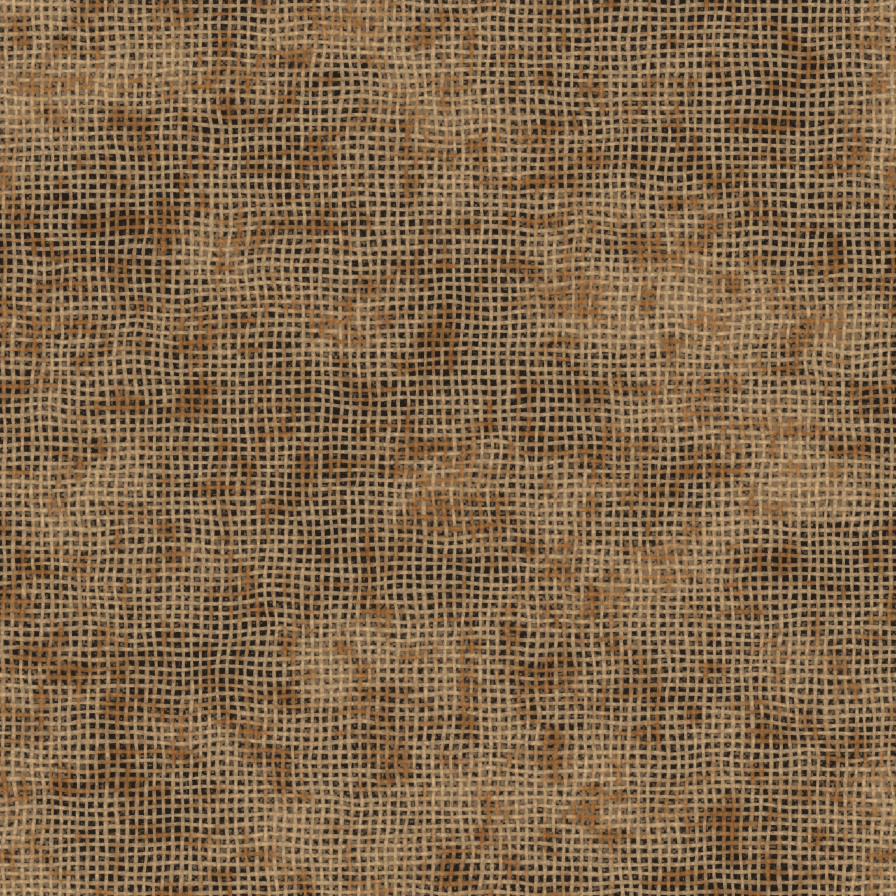
Reproduce this texture procedurally as a WebGL 1 fragment shader.

```glsl
precision highp float;

// Coarse burlap: an open plain weave of 96 by 96 wobbling jute yarns.
// Yarns are distance bands bent by tiling value noise; dark gaps between them
// fill with speckled fuzz, denser in soft cloudy patches over the cloth.

uniform vec2 u_resolution;

const float YARNS = 96.0;

float hash(vec2 p) {
  vec3 q = fract(p.xyx * 0.1031);
  q += dot(q, q.yzx + 33.33);
  return fract((q.x + q.y) * q.z);
}

// Value noise with n cells over the canvas, wrapping at its edges
float noise(vec2 uv, vec2 n, float seed) {
  vec2 p = uv * n;
  vec2 i = floor(p);
  vec2 f = p - i;
  f = f * f * (3.0 - 2.0 * f);
  vec2 a = mod(i, n) + seed;
  vec2 b = mod(i + 1.0, n) + seed;
  return mix(mix(hash(a), hash(vec2(b.x, a.y)), f.x),
             mix(hash(vec2(a.x, b.y)), hash(b), f.x), f.y);
}

// Broad patches of worn, matted cloth
float clouds(vec2 uv) {
  float sum = 0.0;
  float weight = 0.5;
  vec2 cells = vec2(8.0, 11.0);
  for (int i = 0; i < 4; i++) {
    sum += weight * noise(uv, cells, 17.0 * float(i) + 5.0);
    weight *= 0.55;
    cells *= 2.0;
  }
  return sum;
}

// One set of parallel yarns: coverage in x, roundness in y, rust tint in z
vec3 yarn(float across, float along, float fray, float seed) {
  vec2 lane = vec2(floor(across) / YARNS, along);
  float bend = noise(lane, vec2(YARNS, 40.0), seed) - 0.5;
  float halfWidth = 0.17 + 0.09 * noise(lane, vec2(YARNS, 56.0), seed + 31.0);
  float d = abs(fract(across) - 0.5 + 0.22 * bend);
  float soft = 0.03 + 0.5 * YARNS / u_resolution.x;
  float cover = 1.0 - smoothstep(-soft, soft, d - halfWidth + fray);
  float round01 = 1.0 - smoothstep(0.0, 0.34, d);
  float rust = noise(lane, vec2(YARNS, 32.0), seed + 67.0);
  return vec3(cover, round01, rust);
}

void main() {
  vec2 uv = gl_FragCoord.xy / u_resolution;

  // Gentle drift of the whole weave
  vec2 drift = vec2(noise(uv, vec2(20.0), 3.0), noise(uv, vec2(20.0), 41.0)) - 0.5;
  vec2 p = uv * YARNS + 0.55 * drift;
  vec2 id = floor(p);

  float grain = noise(uv, vec2(480.0), 9.0);
  float speck = noise(uv, vec2(384.0), 113.0);
  float matted = clouds(uv);
  float fray = 0.09 * (grain - 0.5);

  vec3 warp = yarn(p.x, uv.y, fray, 11.0);
  vec3 weft = yarn(p.y, uv.x, fray, 151.0);

  // Alternating over and under crossings
  float warpLift = 0.5 + 0.5 * cos(3.14159 * (p.y - 0.5 + id.x));
  float weftLift = 0.5 - 0.5 * cos(3.14159 * (p.x - 0.5 + id.y));

  // Gaps: deep shadow with scattered fibre specks
  float fuzz = smoothstep(0.42, 0.98, 0.62 * speck + 0.3 * grain + 0.95 * (matted - 0.35));
  vec3 color = mix(vec3(0.15, 0.125, 0.105), vec3(0.49, 0.395, 0.29), fuzz);

  // Yarns: tan jute with rusty stretches
  vec3 tan0 = vec3(0.68, 0.565, 0.42);
  vec3 rust0 = vec3(0.57, 0.385, 0.215);
  float patchRust = noise(uv, vec2(44.0), 77.0);
  vec3 warpColor = mix(tan0, rust0, smoothstep(0.42, 0.85, 0.5 * (warp.z + patchRust)));
  vec3 weftColor = mix(tan0, rust0, smoothstep(0.42, 0.85, 0.5 * (weft.z + patchRust)));
  warpColor *= 0.74 + 0.14 * warpLift + 0.16 * warp.y;
  weftColor *= 0.74 + 0.14 * weftLift + 0.16 * weft.y;

  // Lay the raised yarn over the lowered one
  float warpOnTop = step(weftLift, warpLift);
  vec3 crossing = mix(weftColor, warpColor, mix(warp.x * (1.0 - weft.x), warp.x, warpOnTop));
  float cover = max(warp.x, weft.x);
  float fibre = 0.8 + 0.25 * grain + 0.15 * speck;
  color = mix(color, crossing * fibre, cover);

  // Slow light and dark wear
  color *= 0.9 + 0.22 * matted;
  gl_FragColor = vec4(color, 1.0);
}
```
